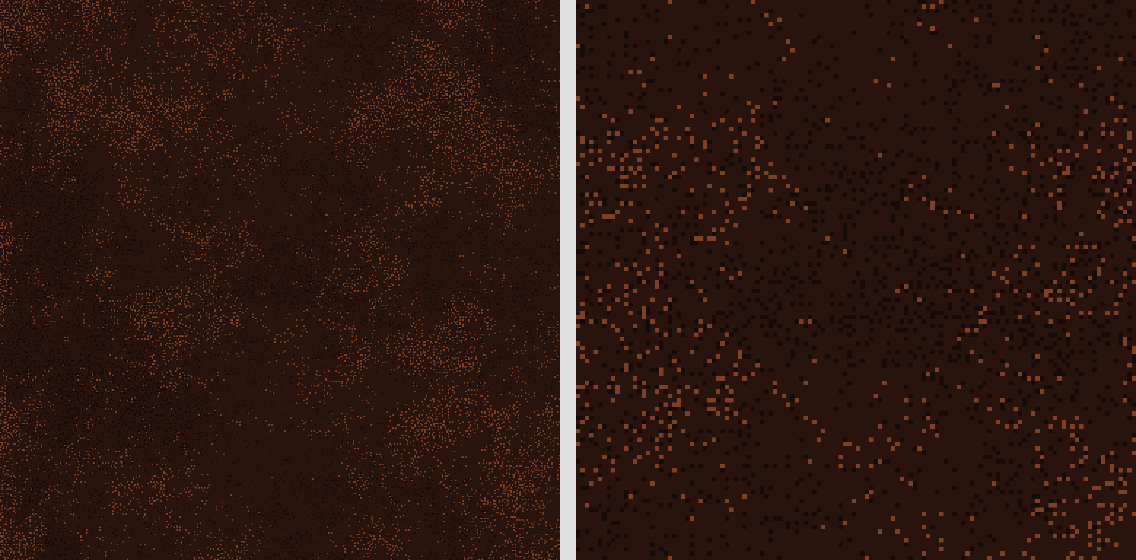
Left: the whole. Right: its middle third, enlarged.
Give the GLSL for this texture, as a WebGL 2 fragment shader.

```glsl
#version 300 es
precision highp float;
precision highp int;
// Dark brown ground dusted with fine rust and near-black grains.
// Cloudy noise sets how dense each kind of grain is; a high-passed hash,
// which keeps neighbouring grains apart, decides which cells are filled.

uniform vec2 u_resolution;
out vec4 fragColor;

const float GRAINS = 384.0; // grain cells along the canvas height
const float CRISPNESS = 4.0; // steepness of the blend at cell borders
const vec3 GROUND = vec3(0.16, 0.08, 0.05);
const vec3 SHADE = vec3(0.09, 0.045, 0.03);
const vec3 RUST = vec3(0.49, 0.25, 0.14);

// Integer hash of a lattice point, 0 to 1
float hash(vec2 cell, uint seed) {
    uvec2 q = uvec2(ivec2(cell));
    uint h = q.x * 1597334677u ^ q.y * 3812015801u ^ seed * 2798796415u;
    h = (h ^ (h >> 16)) * 2146121005u;
    h = (h ^ (h >> 15)) * 2221713035u;
    h ^= h >> 16;
    return float(h >> 8) / 16777216.0;
}

float valueNoise(vec2 p, uint seed) {
    vec2 i = floor(p);
    vec2 f = fract(p);
    f = f * f * (3.0 - 2.0 * f);
    float low = mix(hash(i, seed), hash(i + vec2(1, 0), seed), f.x);
    float high = mix(hash(i + vec2(0, 1), seed), hash(i + vec2(1, 1), seed), f.x);
    return mix(low, high, f.y);
}

// Layered noise centred on zero
float clouds(vec2 p, float gain, uint seed) {
    float sum = 0.0;
    float total = 0.0;
    float weight = 1.0;
    for (uint k = 0u; k < 4u; k++) {
        sum += weight * (valueNoise(p, seed + k) - 0.5);
        total += weight;
        weight *= gain;
        p = p * 2.03 + 7.3;
    }
    return sum / total;
}

// Hash minus the mean of its eight neighbours: evenly spread grains
float spacedGrain(vec2 cell) {
    float around = 0.0;
    for (int y = -1; y <= 1; y++) {
        for (int x = -1; x <= 1; x++) {
            around += hash(cell + vec2(x, y), 91u);
        }
    }
    float centre = hash(cell, 91u);
    return 0.5 + centre - (around - centre) / 8.0;
}

// Colour of one grain cell
vec3 grainColour(vec2 cell) {
    vec2 uv = (cell + 0.5) / GRAINS;
    float patches = clouds(uv * 7.5, 0.8, 11u);
    float wear = 0.2 * exp(-uv.x * 60.0) + 0.04 * exp(-uv.x * 6.0);
    float rust = -0.012 + patches + wear;
    float shade = 0.08 + 0.6 * clouds(uv * 5.0 + 3.7, 0.7, 37u) - 0.2 * patches;
    float grain = spacedGrain(cell);
    if (grain > 1.0 - rust) return RUST;
    return grain < shade ? SHADE : GROUND;
}

// Part of the footprint beyond the cell border, sharpened
vec2 borderShare(vec2 beyond, float pixel) {
    return clamp((beyond / pixel - 0.5) * CRISPNESS + 0.5, 0.0, 1.0);
}

void main() {
    // Pixel footprint measured in grain cells
    float pixel = GRAINS / u_resolution.y;
    vec2 corner = (gl_FragCoord.xy - 0.5) * pixel;
    vec2 cell = floor(corner);

    // Blend the cells under the footprint to smooth their borders
    vec2 share = borderShare(corner + pixel - cell - 1.0, pixel);
    vec3 low = mix(grainColour(cell), grainColour(cell + vec2(1, 0)), share.x);
    vec3 high = mix(grainColour(cell + vec2(0, 1)), grainColour(cell + vec2(1, 1)), share.x);
    fragColor = vec4(mix(low, high, share.y), 1.0);
}
```
